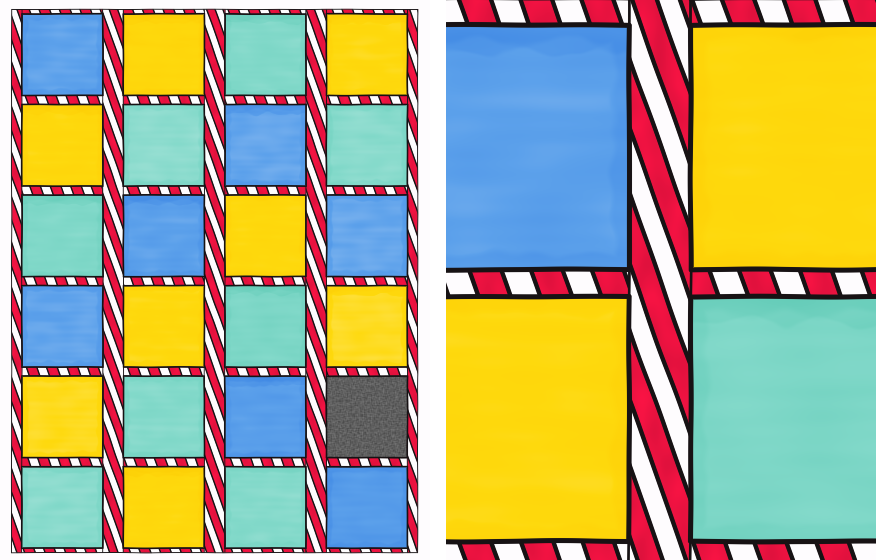
Left: the whole. Right: its middle third, enlarged.
Reproduce this pattern procedurally as a WebGL 1 fragment shader.

```glsl
precision highp float;
// Marker-coloured square grid, four by six, with candy-striped lanes between the tiles.

uniform vec2 u_resolution;

// Lengths are fractions of the canvas height.
const vec2 GRID = vec2(4.0, 6.0);
const vec2 ORIGIN = vec2(0.0207, 0.0130);
const vec2 PITCH = vec2(0.1813, 0.1617);
const vec2 TILE_HALF = vec2(0.0723, 0.0728);
const float OUTLINE = 0.0015;       // half widths of the ink lines
const float STRIPE_LINE = 0.0013;
const float THIN_LINE = 0.0008;
const float SLANT = 0.357;          // sideways run of a stripe per unit height
const float LANE_PERIOD = 0.0288;   // stripes in the tall lanes
const float RUNG_PERIOD = 0.0365;   // stripes in the short lanes
const float WASH_INSET = 0.009;

const vec3 PAPER = vec3(0.995, 0.99, 0.995);
const vec3 INK = vec3(0.09, 0.07, 0.08);
const vec3 RED = vec3(0.92, 0.07, 0.25);
const vec3 BLUE = vec3(0.36, 0.63, 0.92);
const vec3 YELLOW = vec3(0.995, 0.85, 0.05);
const vec3 TEAL = vec3(0.51, 0.85, 0.79);
const vec3 GREY = vec3(0.37);

float hash(vec2 p) {
  return fract(sin(dot(p, vec2(127.1, 311.7))) * 43758.55);
}

float corner(vec2 cell, vec2 offset, vec2 f) {
  float a = 6.2832 * hash(cell + offset);
  return dot(vec2(cos(a), sin(a)), f - offset);
}

float gradientNoise(vec2 p) {
  vec2 i = floor(p), f = fract(p);
  vec2 w = f * f * f * (f * (f * 6.0 - 15.0) + 10.0);
  float low = mix(corner(i, vec2(0.0), f), corner(i, vec2(1.0, 0.0), f), w.x);
  float high = mix(corner(i, vec2(0.0, 1.0), f), corner(i, vec2(1.0), f), w.x);
  return mix(low, high, w.y);
}

float boxDistance(vec2 p, vec2 halfSize) {
  vec2 d = abs(p) - halfSize;
  return length(max(d, 0.0)) + min(max(d.x, d.y), 0.0);
}

// Coverage of a stroke at distance d from its centre line.
float stroke(float d, float halfWidth, float px) {
  return 1.0 - smoothstep(halfWidth - 0.6 * px, halfWidth + 0.6 * px, abs(d));
}

vec3 stripes(vec2 p, float period, float phase, float px) {
  float t = (p.x + SLANT * p.y) / period + phase;
  float d = (abs(fract(t) - 0.5) - 0.26) * period * inversesqrt(1.0 + SLANT * SLANT);
  vec3 red = RED * (1.0 + 0.10 * gradientNoise(p * vec2(90.0, 50.0)));
  vec3 color = mix(PAPER, red, 1.0 - smoothstep(-px, px, d));
  return mix(color, INK, stroke(d, STRIPE_LINE, px));
}

// Colours step diagonally; the last column echoes the second, the bottom row shifts.
vec3 tileColor(float col, float row) {
  if (col == 3.0 && row == 4.0) return GREY;
  float shift = (row == 5.0 && (col == 1.0 || col == 2.0)) ? 1.0 : 0.0;
  float k = mod((col == 3.0 ? 1.0 : col) + row + shift, 3.0);
  return k < 0.5 ? BLUE : (k < 1.5 ? YELLOW : TEAL);
}

vec3 markerTile(vec2 q, float d, float col, float row) {
  vec3 color = tileColor(col, row);
  vec2 seed = vec2(col, row) * 7.3 + 2.7;
  if (color == GREY) {
    float weave = gradientNoise(q * vec2(420.0, 160.0)) + gradientNoise(q * vec2(160.0, 420.0));
    return color + 0.09 * weave;
  }
  // Uneven pigment: sideways strokes, pale pools and a darker rim.
  float strokes = gradientNoise(q * vec2(9.0, 110.0) + seed);
  float pools = gradientNoise(q * vec2(22.0, 38.0) + seed * 1.7);
  float ragged = gradientNoise(q * 50.0 + seed);
  float rim = 1.0 - smoothstep(-0.002, 0.003, -d - WASH_INSET + 0.006 * ragged);
  float swipeEdge = q.y - TILE_HALF.y + 0.018 + 0.008 * ragged;
  float swipe = smoothstep(0.0, 0.003, swipeEdge) * step(0.72, hash(seed));
  float density = 0.35 * strokes - 0.5 * pools + 0.55 * rim + 0.6 * swipe;
  density += 0.8 * (hash(seed + 4.0) - 0.5);
  vec3 deep = pow(color, vec3(1.35));
  vec3 pale = mix(color, PAPER, 0.3);
  color = mix(color, deep, 0.55 * max(density, 0.0));
  return mix(color, pale, 0.8 * max(-density, 0.0));
}

void main() {
  float px = 1.0 / u_resolution.y;
  vec2 p = gl_FragCoord.xy * px;
  // Hand-drawn wobble.
  p += 0.0009 * vec2(gradientNoise(p * 17.0), gradientNoise(p * 17.0 + 31.0));

  vec2 g = (p - ORIGIN) / PITCH;
  vec2 id = clamp(floor(g), vec2(0.0), GRID - 1.0);
  vec2 q = (g - id - 0.5) * PITCH;
  float tile = boxDistance(q, TILE_HALF);

  // Striped lanes.
  vec2 band = floor(g + 0.5);
  float lanePhase = 0.35 * hash(vec2(band.x, 3.0));
  float rungPhase = hash(vec2(id.x, band.y) + 5.0);
  vec3 lane = stripes(p, LANE_PERIOD, lanePhase, px);
  vec3 rung = stripes(p, RUNG_PERIOD, rungPhase, px);
  float side = abs(q.x) - TILE_HALF.x;
  vec3 color = mix(rung, lane, smoothstep(-px, px, side));
  color = mix(color, INK, stroke(side, THIN_LINE, px));

  // Tiles and their outlines.
  vec3 fill = markerTile(q, tile, id.x, GRID.y - 1.0 - id.y);
  color = mix(color, fill, 1.0 - smoothstep(-px, px, tile));
  color = mix(color, INK, stroke(tile, OUTLINE, px));

  // Page margin and thin frame.
  vec2 extent = 0.5 * GRID * PITCH;
  float frame = boxDistance(p - ORIGIN - extent, extent);
  color = mix(color, PAPER, smoothstep(-px, px, frame));
  color = mix(color, INK, stroke(frame, THIN_LINE, px));
  gl_FragColor = vec4(clamp(color, 0.0, 1.0), 1.0);
}
```
